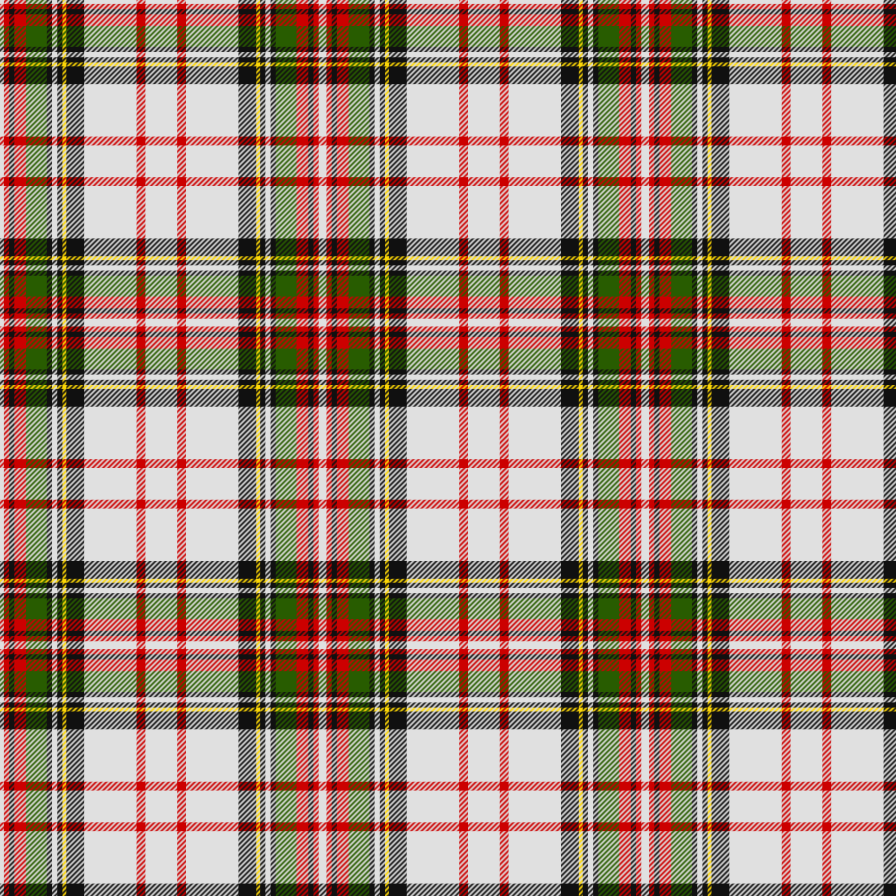
Write a WebGL 1 fragment shader that draws this pattern.

```glsl
precision highp float;
// Draws a mirrored tartan in white, red, green, black and yellow with a fine twill weave.

uniform vec2 u_resolution;

const float REPEATS = 2.7776;      // setts across the canvas
const float SETT = 248.0;          // threads in one full sett
const float TWILL_PERIOD = 4.0;    // threads in one twill step
const float TAU = 6.2831853;

const vec3 WHITE  = vec3(0.878);
const vec3 RED    = vec3(0.80, 0.0, 0.0);
const vec3 BLACK  = vec3(0.063);
const vec3 GREEN  = vec3(0.157, 0.36, 0.0);
const vec3 YELLOW = vec3(0.99, 0.84, 0.02);

// Change to the next yarn colour past a thread count, smoothed over one pixel.
vec3 changeYarn(vec3 current, vec3 next, float thread, float start, float pixel) {
  return mix(current, next, clamp((thread - start) / pixel + 0.5, 0.0, 1.0));
}

// Yarn colour along one axis; the sett mirrors about both of its pivots.
vec3 yarnColor(float position, float pixel) {
  float t = abs(mod(position + 0.5 * SETT, SETT) - 0.5 * SETT);
  vec3 c = WHITE;
  c = changeYarn(c, RED,    t,   3.0, pixel);
  c = changeYarn(c, BLACK,  t,   7.0, pixel);
  c = changeYarn(c, RED,    t,  11.0, pixel);
  c = changeYarn(c, GREEN,  t,  20.0, pixel);
  c = changeYarn(c, BLACK,  t,  36.0, pixel);
  c = changeYarn(c, WHITE,  t,  40.0, pixel);
  c = changeYarn(c, BLACK,  t,  44.0, pixel);
  c = changeYarn(c, YELLOW, t,  48.0, pixel);
  c = changeYarn(c, BLACK,  t,  51.0, pixel);
  c = changeYarn(c, WHITE,  t,  64.7, pixel);
  c = changeYarn(c, RED,    t, 105.0, pixel);
  c = changeYarn(c, WHITE,  t, 111.8, pixel);
  return c;
}

// Share of warp showing on top; the diagonal fades out as threads shrink below a pixel.
float twillCover(vec2 thread, float pixel) {
  float contrast = 0.4 * (1.0 - smoothstep(0.5, 2.5, pixel));
  return 0.5 + contrast * sin(TAU * (thread.x + thread.y) / TWILL_PERIOD);
}

void main() {
  // Thread coordinates, counted from the upper left corner
  float pixel = REPEATS * SETT / u_resolution.y;
  vec2 thread = vec2(gl_FragCoord.x, u_resolution.y - gl_FragCoord.y) * pixel;

  // Warp and weft share the same sett
  vec3 warp = yarnColor(thread.x, pixel);
  vec3 weft = yarnColor(thread.y, pixel);
  gl_FragColor = vec4(mix(weft, warp, twillCover(thread, pixel)), 1.0);
}
```
